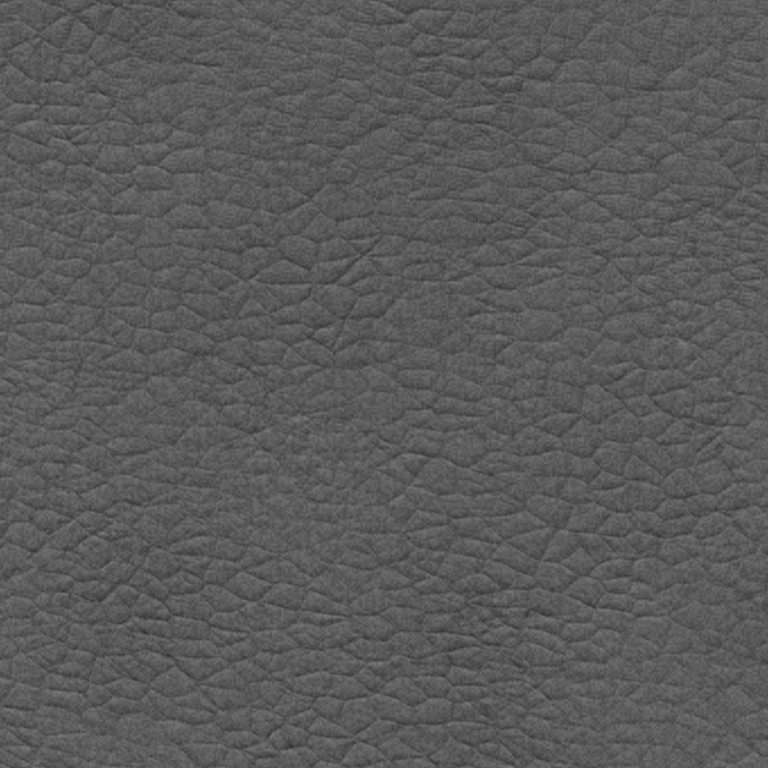
This texture is drawn by a WebGL 1 fragment shader. Its source:

```glsl
precision highp float;

uniform vec2 u_resolution;

const vec3 LEATHER = vec3(0.366);
const vec2 PEBBLE_GRID = vec2(22.0, 35.0);
const vec2 WRINKLE_GRID = vec2(34.0, 47.0);
const vec2 FOLD_GRID = vec2(5.0, 14.0);
const vec2 FALLING_FOLD = vec2(0.77, -0.64);
const vec2 RISING_FOLD = vec2(0.84, 0.54);
const vec2 LIGHT_STEP = vec2(-0.0005, 0.0019);
const float PEBBLE_STEEPNESS = 6.5;
const float WRINKLE_STEEPNESS = 8.0;
const float FOLD_STEEPNESS = 15.0;
const float WRINKLE_DEPTH = 0.50;
const float FALLING_DEPTH = 0.80;
const float RISING_DEPTH = 0.55;
const float RELIEF = 0.105;
const float CREASE_SHADE = 0.017;
const float GRAIN_SCALE = 340.0;
const float GRAIN = 0.095;
const float MOTTLE = 0.024;

float hash(vec2 p) {
  return fract(sin(dot(p, vec2(127.1, 311.7))) * 43758.5);
}

vec2 hash2(vec2 p) {
  return vec2(hash(p), hash(p + vec2(37.3, 91.7)));
}

float noise(vec2 p) {
  vec2 cell = floor(p);
  vec2 f = fract(p);
  f = f * f * (3.0 - 2.0 * f);
  float low = mix(hash(cell), hash(cell + vec2(1.0, 0.0)), f.x);
  float high = mix(hash(cell + vec2(0.0, 1.0)), hash(cell + 1.0), f.x);
  return mix(low, high, f.y);
}

vec2 noise2(vec2 p) {
  return vec2(noise(p), noise(p + 53.7)) - 0.5;
}

vec2 toCentre(vec2 cell, vec2 f, int x, int y) {
  vec2 offset = vec2(float(x), float(y));
  return offset + 0.06 + 0.88 * hash2(cell + offset) - f;
}

// Distance to the border of the nearest irregular cell
float cellEdge(vec2 p) {
  vec2 cell = floor(p);
  vec2 f = p - cell;
  vec2 nearest = vec2(4.0);
  for (int y = -1; y <= 1; y++) {
    for (int x = -1; x <= 1; x++) {
      vec2 centre = toCentre(cell, f, x, y);
      if (dot(centre, centre) < dot(nearest, nearest)) nearest = centre;
    }
  }
  float edge = 1.0;
  for (int y = -2; y <= 2; y++) {
    for (int x = -2; x <= 2; x++) {
      vec2 centre = toCentre(cell, f, x, y);
      vec2 across = centre - nearest;
      if (dot(across, across) > 0.0001) {
        edge = min(edge, dot(0.5 * (centre + nearest), normalize(across)));
      }
    }
  }
  return max(edge, 0.0);
}

float foldDepth(vec2 q, vec2 axis, float seed) {
  vec2 along = vec2(dot(q, axis), dot(q, vec2(-axis.y, axis.x)));
  float strength = smoothstep(0.2, 0.75, noise(q * 6.0 + seed));
  return strength * exp(-FOLD_STEEPNESS * cellEdge(along * FOLD_GRID + seed));
}

// Depth of the creases: pebble outlines, fine wrinkles and long folds
float creaseDepth(vec2 p) {
  vec2 q = p + 0.035 * noise2(p * 4.0) + 0.009 * noise2(p * 28.0);
  q.y += 0.10 * q.x;
  float pebble = exp(-PEBBLE_STEEPNESS * cellEdge(q * PEBBLE_GRID));
  pebble *= 0.5 + 0.8 * noise(p * 9.0 + 5.0);

  float wrinkle = exp(-WRINKLE_STEEPNESS * cellEdge(q * WRINKLE_GRID + 17.0));
  wrinkle *= WRINKLE_DEPTH * smoothstep(0.2, 0.8, noise(p * 14.0 + 31.0));

  float fold = FALLING_DEPTH * foldDepth(q, FALLING_FOLD, 71.0);
  fold += RISING_DEPTH * foldDepth(q, RISING_FOLD, 29.0);
  return pebble + wrinkle + fold;
}

void main() {
  vec2 p = gl_FragCoord.xy / u_resolution;

  // Relief lit from above
  float towardLight = creaseDepth(p + LIGHT_STEP);
  float awayFromLight = creaseDepth(p - LIGHT_STEP);
  float tone = RELIEF * clamp(towardLight - awayFromLight, -1.0, 0.9);
  tone -= CREASE_SHADE * 0.5 * (towardLight + awayFromLight);

  // Fine grain and broad unevenness
  tone += GRAIN * (noise(p * GRAIN_SCALE) - 0.5);
  tone += 0.3 * GRAIN * (noise(p * vec2(90.0, 150.0) + 11.0) - 0.5);
  tone += MOTTLE * (noise(p * 5.0 + 47.0) - 0.5);

  gl_FragColor = vec4(LEATHER + tone, 1.0);
}
```
